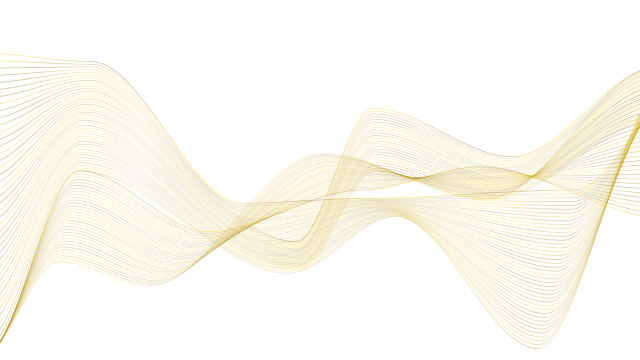
Give the GLSL for this background, as a WebGL 1 fragment shader.

```glsl
precision highp float;
// Three flowing ribbons of fine golden lines weaving across a white background.

uniform vec2 u_resolution;

#define MAX_LINES 42
#define GRID_HEIGHT 9.0
#define LINE_WIDTH 0.0088
#define PAPER vec3(1.0)
#define BRONZE vec3(0.60, 0.47, 0.14)
#define YELLOW vec3(0.99, 0.83, 0.15)
#define SHEEN_CENTER vec2(3.4, 4.9)
#define SHEEN_FADE 0.4
#define DENSE_FADE 0.36
#define OPEN_SPACING 0.13

float hash(float n) {
  return fract(sin(n * 127.1) * 43758.5453);
}

// Smooth step from knot a to knot b: height gained and slope at x.
vec2 bend(vec2 a, vec2 b, float x) {
  float span = b.x - a.x;
  float u = clamp((x - a.x) / span, 0.0, 1.0);
  return (b.y - a.y) * vec2(u * u * (3.0 - 2.0 * u), 6.0 * u * (1.0 - u) / span);
}

// Each knot holds the first line's crest or trough in xy and the last line's in zw.
vec2 knot(vec4 k, float t) {
  return mix(k.xy, k.zw, t);
}

// Thin-line coverage that keeps its total weight below one pixel.
float stroke(float dist, float pixel) {
  float soft = max(LINE_WIDTH, pixel);
  return LINE_WIDTH / soft * (1.0 - smoothstep(0.0, soft, dist));
}

// Draws a family of lines blended between two boundary curves.
vec3 ribbon(vec3 color, vec2 p, float pixel, float count, float strength,
            vec4 k0, vec4 k1, vec4 k2, vec4 k3, vec4 k4, vec4 k5) {
  float previous = 100.0;
  for (int i = 0; i < MAX_LINES; i++) {
    float id = float(i);
    if (id >= count) break;
    float t = id / (count - 1.0);
    vec2 a = knot(k0, t);
    vec2 b = knot(k1, t);
    vec2 c = knot(k2, t);
    vec2 d = knot(k3, t);
    vec2 e = knot(k4, t);
    vec2 f = knot(k5, t);

    // Height and slope of this line at p.x
    vec2 curve = vec2(a.y, 0.0) + bend(a, b, p.x) + bend(b, c, p.x)
               + bend(c, d, p.x) + bend(d, e, p.x) + bend(e, f, p.x);
    float scale = inversesqrt(1.0 + curve.y * curve.y);
    float dist = abs(p.y - curve.x) * scale;

    // Crowded lines are drawn lighter
    float spacing = abs(curve.x - previous) * scale;
    float weight = mix(DENSE_FADE, 1.0, smoothstep(0.0, OPEN_SPACING, spacing));
    previous = curve.x;

    // Metallic tint drifts along the line
    float tint = 0.5 + 0.5 * sin(p.x * 1.3 + 6.2832 * hash(id + count));
    color = mix(color, mix(BRONZE, YELLOW, tint), stroke(dist, pixel) * strength * weight);
  }
  return color;
}

void main() {
  float pixel = GRID_HEIGHT / u_resolution.y;
  vec2 p = gl_FragCoord.xy * pixel;

  // Pale sheen on the left fold
  vec2 q = (p - SHEEN_CENTER) / vec2(0.7, 1.3);
  float strength = 1.0 - SHEEN_FADE * exp(-dot(q, q));

  // Long ribbon: left fan, central twist and deep right trough
  vec3 color = ribbon(PAPER, p, pixel, 42.0, strength,
    vec4(-0.42, 7.67, -0.42, 0.04), vec4(2.29, 7.46, 1.98, 4.73),
    vec4(6.04, 3.92, 7.19, 2.17), vec4(9.17, 4.04, 9.90, 3.58),
    vec4(14.38, 4.25, 13.44, 0.29), vec4(17.29, 7.13, 16.67, 6.92));

  // Lower left ribbon: rises over the centre and opens on the right
  color = ribbon(color, p, pixel, 32.0, strength,
    vec4(-0.42, 0.04, -0.52, 0.04), vec4(1.98, 4.73, 1.50, 2.46),
    vec4(5.21, 3.21, 3.75, 1.85), vec4(9.06, 4.25, 8.02, 5.17),
    vec4(11.98, 4.83, 12.19, 4.00), vec4(16.67, 3.54, 16.46, 7.33));

  // Upper right ribbon: emerges from the twist and crests right of centre
  color = ribbon(color, p, pixel, 24.0, strength * smoothstep(5.2, 7.6, p.x),
    vec4(-0.42, 2.75, -0.42, 0.04), vec4(2.50, 5.88, 2.19, 4.73),
    vec4(7.40, 2.96, 7.50, 2.25), vec4(9.33, 6.29, 9.38, 4.73),
    vec4(12.81, 5.08, 12.19, 4.00), vec4(16.46, 7.33, 16.67, 6.08));

  gl_FragColor = vec4(color, 1.0);
}
```
